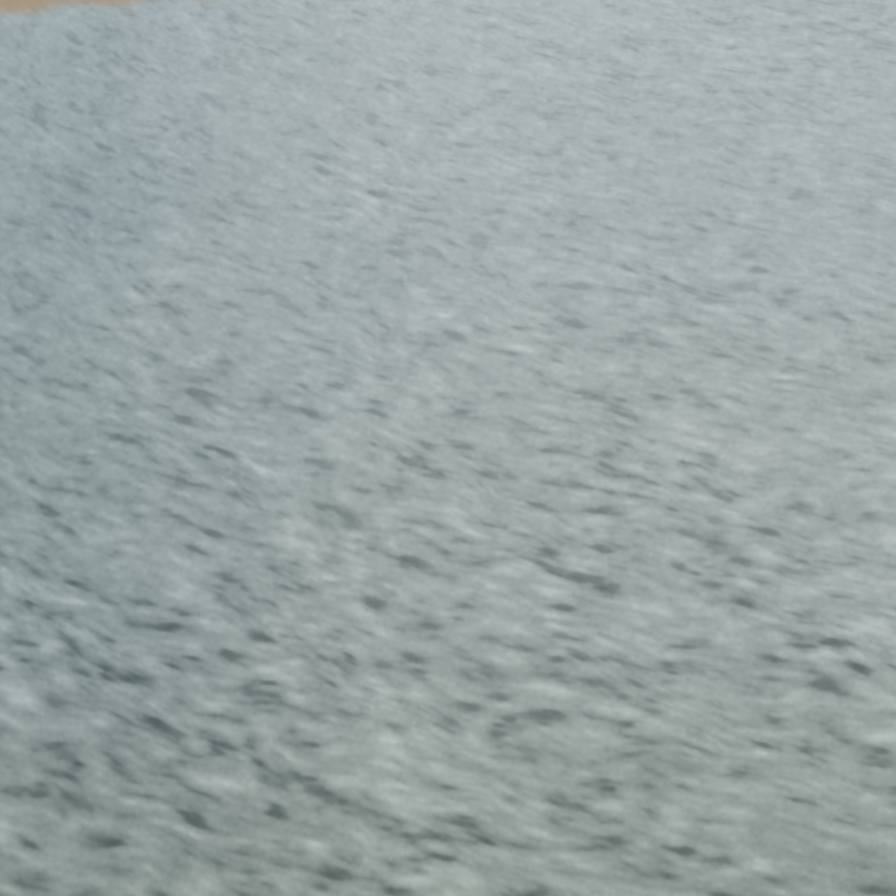
Reproduce this texture procedurally as a Shadertoy shader.

```glsl
// Grey-green lake surface seen at a slant, with small wind ripples fading into the distance.

#define NEAR_WATER vec3(0.550, 0.590, 0.572)
#define FAR_WATER  vec3(0.680, 0.718, 0.724)
#define SHADE_TINT vec3(0.074, 0.058, 0.048)
#define SAND       vec3(0.66, 0.58, 0.48)
#define HORIZON 1.7          // height of the vanishing line
#define SLOPE 0.24           // downhill tilt of the crests
#define NEAR_CONTRAST 0.084
#define FAR_CONTRAST 0.026
#define TROUGH_DEPTH 0.8     // extra darkness of the deepest streaks
#define GRAIN 0.017

vec3 hash3(vec2 p) {
    vec3 q = fract(p.xyx * vec3(0.1031, 0.1030, 0.0973));
    q += dot(q, q.yxz + 33.33);
    return fract((q.xxy + q.yzz) * q.zyx);
}

// Cellular noise: each cell holds one soft dab of random sign
float dabs(vec2 p) {
    vec2 cell = floor(p);
    float sum = 0.0;
    for (int j = -1; j <= 1; j++)
    for (int i = -1; i <= 1; i++) {
        vec2 id = cell + vec2(i, j);
        vec3 rnd = hash3(id);
        vec2 d = p - id - rnd.xy;
        float falloff = max(0.0, 1.0 - dot(d, d));
        sum += (2.0 * rnd.z - 1.0) * falloff * falloff * falloff;
    }
    return sum;
}

// Perspective plane, sheared along the crests and bent by layered sines
vec2 waterPlane(vec2 uv) {
    float scale = 1.0 / (HORIZON - uv.y);
    vec2 p = vec2((uv.x - 0.5) * scale, log(scale));
    p.y += SLOPE * p.x - 0.13 * p.x * p.x;
    p.y += 0.0025 * sin(23.0 * p.x + 29.0 * p.y);
    p.y += 0.0015 * sin(71.0 * p.x - 43.0 * p.y + 1.7);
    p.x += 0.0060 * sin(61.0 * p.y + 17.0 * p.x);
    return p;
}

// Four sizes of elongated ripples
float waveHeight(vec2 p) {
    return 0.28 * dabs(p * vec2(16.0, 46.0) + 7.3)
         + 0.75 * dabs(p * vec2(33.0, 105.0) + 31.7)
         + 0.70 * dabs(p * vec2(52.0, 150.0) + 83.1)
         + 0.45 * dabs(p * vec2(95.0, 240.0) + 141.9);
}

// Broad light: pale far water, bluish shade to the left, one dim smudge
vec3 broadTone(vec2 uv) {
    vec3 tone = mix(NEAR_WATER, FAR_WATER, pow(uv.y, 0.7));
    float shade = smoothstep(0.55, 0.0, uv.x) * (0.5 + 0.4 * smoothstep(0.0, 0.4, uv.y));
    vec2 d = (uv - vec2(0.10, 0.76)) / vec2(0.085, 0.065);
    shade += 0.4 * exp(-dot(d, d));
    shade += 0.12 * dabs(uv * vec2(5.0, 7.0) + 12.4);
    return tone - SHADE_TINT * shade;
}

void mainImage(out vec4 fragColor, in vec2 fragCoord) {
    vec2 uv = fragCoord / iResolution.xy;
    vec2 plane = waterPlane(uv);
    vec3 color = broadTone(uv);

    // Ripples: soft light faces and narrow dark troughs, in gusty patches
    float height = waveHeight(plane);
    float trough = smoothstep(0.25, 1.2, -height);
    float gusts = 1.0 + 0.25 * dabs(plane * vec2(8.0, 12.0) + 57.0);
    float contrast = mix(NEAR_CONTRAST, FAR_CONTRAST, smoothstep(0.0, 1.0, uv.y)) * gusts;
    color += contrast * (height - TROUGH_DEPTH * trough) * vec3(1.03, 1.0, 0.98);

    // Fine mottling
    color += GRAIN * (dabs(uv * 190.0) + 0.5 * dabs(uv * vec2(85.0, 120.0) + 19.0));

    // Faint wake at the far right
    float wake = (uv.y - 0.955 - 0.07 * (uv.x - 0.65)) / 0.003;
    color -= 0.018 * exp(-wake * wake) * smoothstep(0.62, 0.85, uv.x);

    // Sliver of shore in the upper left corner
    float shore = uv.y - 0.988 - 0.08 * uv.x + 0.003 * sin(60.0 * uv.x);
    color = mix(color, SAND, 0.85 * smoothstep(-0.010, 0.010, shore));

    fragColor = vec4(clamp(color, 0.0, 1.0), 1.0);
}
```
